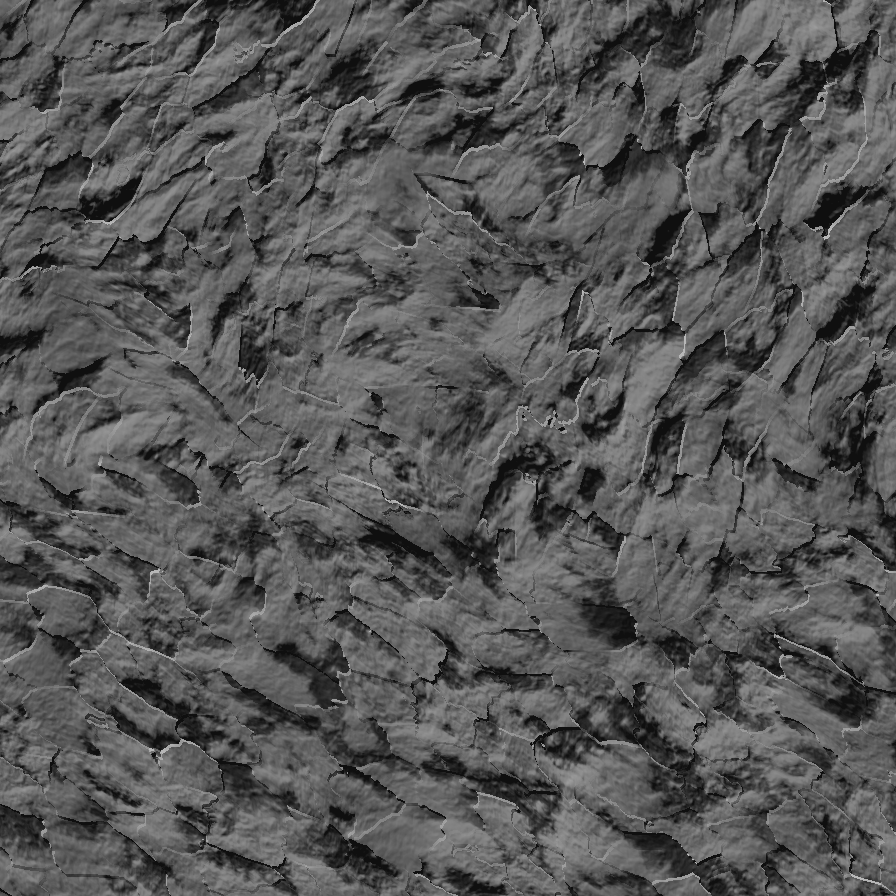
Reproduce this texture procedurally as a WebGL 2 fragment shader.

```glsl
#version 300 es
precision highp float;
// Rough grey rock face: stretched noise and tilted angular chips give a height
// field whose grain rises, steepens or falls across the canvas. The field is
// lit from the upper left, with jagged hollows and short cast shadows.

uniform vec2 u_resolution;
out vec4 fragColor;

const float RISE_ANGLE = 0.66;
const float STEEP_ANGLE = 1.08;
const float FALL_ANGLE = -0.62;
const vec2 GRAIN_SCALE = vec2(9.5, 18.0);   // cells along and across the grain
const vec2 OCTAVE_SCALE = vec2(2.15, 1.85); // finer grains become rounder
const vec2 LIGHT_DIR = vec2(-0.5, 0.866);
const int OCTAVES = 5;
const int SHADOW_STEPS = 4;

// Two random values from 0 to 1 for a lattice cell
vec2 cellHash(vec2 cell) {
    uvec2 u = uvec2(ivec2(cell));
    uint h = u.x * 1597u ^ u.y * 51749u;
    h = (h ^ (h >> 15)) * 73529u + 9277u;
    h = (h ^ (h >> 13)) * 60493u;
    h ^= h >> 16;
    return vec2(h & 65535u, (h * 40503u) >> 16) / 65535.0;
}

vec2 cellGradient(vec2 cell) {
    float angle = cellHash(cell).x * 6.28319;
    return vec2(cos(angle), sin(angle));
}

float gradientNoise(vec2 p) {
    vec2 i = floor(p);
    vec2 f = p - i;
    vec2 w = f * f * f * (f * (f * 6.0 - 15.0) + 10.0);
    vec2 e = vec2(1.0, 0.0);
    float a = dot(cellGradient(i), f);
    float b = dot(cellGradient(i + e.xy), f - e.xy);
    float c = dot(cellGradient(i + e.yx), f - e.yx);
    float d = dot(cellGradient(i + e.xx), f - e.xx);
    return mix(mix(a, b, w.x), mix(c, d, w.x), w.y);
}

// Flat chips: each nearest-point cell is a plane with its own tilt and level
float chips(vec2 p) {
    vec2 base = floor(p);
    float nearest = 9.0;
    float level = 0.0;
    for (int k = 0; k < 9; k++) {
        vec2 cell = base + vec2(k % 3 - 1, k / 3 - 1);
        vec2 point = cellHash(cell);
        vec2 offset = p - cell - point;
        float d = dot(offset, offset);
        if (d < nearest) {
            nearest = d;
            vec2 tilt = fract(point * 37.0) - 0.5;
            level = dot(tilt, offset) + 0.3 * (fract(point.x * 91.0) - 0.5);
        }
    }
    return level;
}

vec2 rotate(vec2 p, float angle) {
    float c = cos(angle);
    float s = sin(angle);
    return vec2(c * p.x + s * p.y, c * p.y - s * p.x);
}

// Creased fractal noise with chips, stretched along one grain direction
float strata(vec2 p, float angle) {
    vec2 start = rotate(p, angle) * GRAIN_SCALE + angle * 31.0;
    vec2 q = start;
    float sum = 0.0;
    float amplitude = 1.0;
    for (int i = 0; i < OCTAVES; i++) {
        float n = gradientNoise(q);
        float creased = 2.0 * abs(n) - 0.4;
        sum += amplitude * mix(n, creased, 0.4);
        q = q * OCTAVE_SCALE + vec2(17.3, 9.1);
        amplitude *= 0.55;
    }
    return sum + 0.8 * chips(start * 1.4 + 0.5 * sum);
}

// Shares of steep and falling grain at a point
vec2 grainShares(vec2 p) {
    float patches = gradientNoise(p * 4.3 + 21.4) + 0.6 * gradientNoise(p * 11.0);
    float steepField = p.x + 0.7 * gradientNoise(p * 3.1 + 4.7) - 0.3 * patches;
    float fallField = 0.58 - 0.5 * max(p.x - 0.45, 0.0) - p.y + 0.6 * patches;
    return vec2(smoothstep(0.50, 0.64, steepField),
                smoothstep(-0.07, 0.07, fallField));
}

float rockHeight(vec2 p, vec2 shares) {
    float upper = mix(strata(p, RISE_ANGLE), strata(p, STEEP_ANGLE), shares.x);
    return mix(upper, strata(p, FALL_ANGLE), shares.y);
}

// Greatest rise of the surface towards the light, less the light's own climb
float occlusion(vec2 p, vec2 shares, float height) {
    float highest = 0.0;
    for (int i = 1; i <= SHADOW_STEPS; i++) {
        float reach = 0.006 * float(i);
        float blocker = rockHeight(p + LIGHT_DIR * reach, shares);
        highest = max(highest, blocker - height - 6.0 * reach);
    }
    return highest;
}

void main() {
    vec2 p = gl_FragCoord.xy / u_resolution.y;
    vec2 shares = grainShares(p);
    // Bend the grain a little
    p += 0.03 * vec2(gradientNoise(p * 6.0 + 3.3), gradientNoise(p * 6.0 + 57.1));

    // Slope towards the light, hollows and cast shadows
    float height = rockHeight(p, shares);
    float facing = (height - rockHeight(p + LIGHT_DIR * 0.0035, shares)) / 0.1;
    float hollow = 1.0 - smoothstep(-0.42, -0.08, height);
    float shadow = smoothstep(0.12, 0.42, occlusion(p, shares, height));

    // Broad changes of tone and of roughness
    float stain = gradientNoise(p * 9.0 + 11.9);
    float roughness = 1.0 + 0.5 * gradientNoise(p * 7.0 + 40.2);

    float tone = 0.40 + 0.09 * roughness * facing + 0.14 * stain;
    tone -= 0.25 * max(hollow, shadow);
    tone -= 0.55 * max(tone - 0.5, 0.0);
    fragColor = vec4(vec3(clamp(tone, 0.06, 0.72)), 1.0);
}
```
